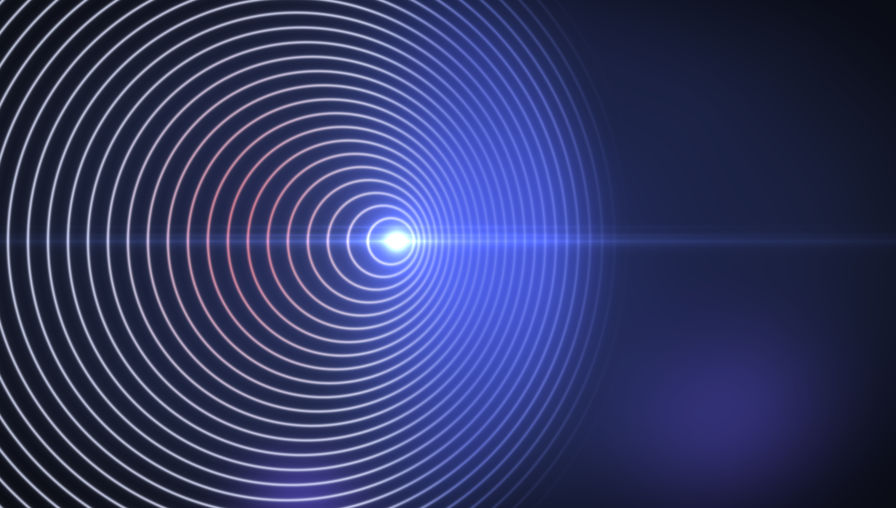
Write a WebGL 1 fragment shader that draws this background.

```glsl
precision highp float;
// Bunched wave rings around a bright flare, with a blue bow glow on dark navy.
uniform vec2 u_resolution;

const vec3 NAVY = vec3(0.075, 0.095, 0.16);
const vec3 HAZE = vec3(0.05, 0.065, 0.18);
const vec3 BOW_BLUE = vec3(0.11, 0.14, 0.43);
const vec3 VIOLET = vec3(0.20, 0.14, 0.46);
const vec3 PALE = vec3(0.80, 0.82, 0.92);
const vec3 PERIWINKLE = vec3(0.45, 0.51, 0.90);
const vec3 ROSE = vec3(0.86, 0.42, 0.48);
const vec3 FLARE_BLUE = vec3(0.38, 0.48, 0.95);

const float ASPECT = 1.766;
const vec2 SOURCE = vec2(0.782, 0.525);
const int RING_COUNT = 30;

// Soft elliptical spot, 1 at its centre.
float glow(vec2 p, vec2 radius) {
  vec2 q = p / radius;
  return exp(-dot(q, q));
}

// Soft horizontal line that fades towards both ends.
float streak(vec2 p, float thickness, float reach) {
  return exp(-abs(p.y) / thickness - abs(p.x) / reach);
}

// Signed distance to ring n: wide steps behind the source, tight ones ahead.
float ringDistance(vec2 p, float n) {
  float behind = 0.057 + 0.0394 * n;
  float ahead = 0.034 + 0.0096 * n + 0.00033 * n * n;
  vec2 centre = vec2(0.5 * (ahead - behind), 0.0);
  return length(p - centre) - 0.5 * (ahead + behind);
}

float hash(vec2 p) {
  return fract(sin(dot(p, vec2(127.1, 311.7))) * 43758.55);
}

float noise(vec2 p) {
  vec2 cell = floor(p);
  vec2 f = fract(p);
  f = f * f * (3.0 - 2.0 * f);
  float low = mix(hash(cell), hash(cell + vec2(1.0, 0.0)), f.x);
  float high = mix(hash(cell + vec2(0.0, 1.0)), hash(cell + 1.0), f.x);
  return mix(low, high, f.y);
}

// Dark backdrop with haze, bow glow and violet spots.
vec3 backdrop(vec2 uv, vec2 p) {
  vec3 color = NAVY + HAZE * glow(p - vec2(0.20, -0.02), vec2(0.65, 0.60));
  color *= 0.94 + 0.12 * noise(uv * 5.0);
  float inside = 1.0 - smoothstep(-0.15, 0.04, ringDistance(p, 23.0));
  float ahead = smoothstep(-0.20, 0.12, p.x);
  color += BOW_BLUE * inside * ahead * glow(p - vec2(0.16, -0.01), vec2(0.46, 0.46));
  color += vec3(0.09, 0.10, 0.19) * glow(p, vec2(0.26, 0.25));
  color += VIOLET * 0.95 * glow(uv - vec2(0.59, 0.0), vec2(0.12, 0.10));
  color += VIOLET * 0.55 * glow(uv - vec2(1.45, 0.15), vec2(0.21, 0.20));
  vec2 edge = (uv - vec2(0.5 * ASPECT, 0.5)) / vec2(0.5 * ASPECT, 0.5);
  return color * (1.0 - 0.55 * smoothstep(0.55, 1.9, dot(edge, edge)));
}

// Line and halo strength of all rings, in x and y.
vec2 ringLight(vec2 p, float pixel) {
  vec2 light = vec2(0.0);
  float width = max(0.0031, 0.75 * pixel);
  for (int i = 0; i < RING_COUNT; i++) {
    float n = float(i);
    float d = ringDistance(p, n) / width;
    float fade = 1.0 - smoothstep(19.0, 26.0, n) * smoothstep(-0.1, 0.25, p.x);
    light = max(light, fade * vec2(exp(-d * d), exp(-0.35 * abs(d))));
  }
  return light;
}

void main() {
  vec2 uv = gl_FragCoord.xy / u_resolution.y;
  uv.x *= ASPECT * u_resolution.y / u_resolution.x;
  vec2 p = uv - SOURCE;
  vec3 color = backdrop(uv, p);

  // Rings: pale behind, rose at mid left, faint blue ahead.
  float ahead = smoothstep(-0.08, 0.18, p.x);
  float rose = glow(p - vec2(-0.30, 0.02), vec2(0.17, 0.24));
  vec3 ringColor = mix(mix(PALE, ROSE, 0.85 * rose), PERIWINKLE, ahead);
  float strength = mix(0.80, 0.52, ahead) * (1.0 - smoothstep(0.28, 0.50, p.x));
  vec2 light = ringLight(p, 1.0 / u_resolution.y);
  color = mix(color, ringColor, strength * light.x);
  color += ringColor * 0.13 * strength * light.y;

  // Flare: long streaks, halo and white core.
  color += FLARE_BLUE * 0.40 * streak(p, 0.009, 0.60);
  color += FLARE_BLUE * 0.25 * streak(p - vec2(0.0, 0.012), 0.003, 0.35);
  color += FLARE_BLUE * 0.22 * streak(p - vec2(0.0, 0.028), 0.003, 0.28);
  color += FLARE_BLUE * 0.45 * glow(p, vec2(0.060));
  color += vec3(0.70, 0.85, 0.90) * glow(p, vec2(0.021));
  color += vec3(0.35, 0.45, 0.50) * streak(p, 0.008, 0.05);

  gl_FragColor = vec4(clamp(color, 0.0, 1.0), 1.0);
}
```
